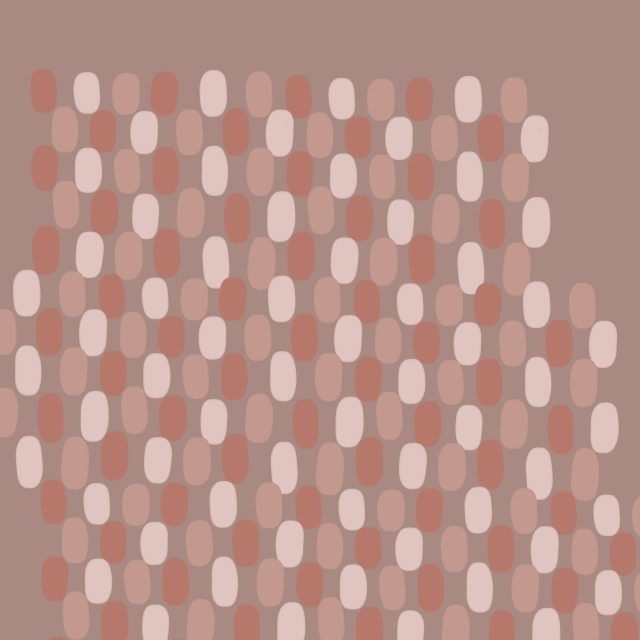
This pattern is drawn by a three.js fragment shader. Its source:

```glsl
// Staggered rows of soft upright pills in three tints on a plain ground.
// A tile of 6 columns by 5 rows repeats in stepped blocks; low waves and
// a sineless hash give each pill in the tile its own place and outline.
#define GROUND vec3(0.66, 0.54, 0.51)
#define CLAY   vec3(0.71, 0.47, 0.42)
#define CREAM  vec3(0.88, 0.77, 0.75)
#define ROSE   vec3(0.765, 0.60, 0.56)
#define PITCH vec2(0.0664, 0.0604)       // column and row spacing
#define START vec2(0.0667, 0.1419)       // first pill, from the top left
#define BLOCK_HEIGHT 0.321
#define BLOCK_SHIFT vec2(0.0078, 0.099)  // drift per block, step of odd blocks
#define HALF_SIZE vec2(0.0211, 0.0347)
#define ROUNDNESS 2.7
#define SOFT 0.0011

varying vec2 vUv;

vec2 hash22(vec2 p) {
  vec3 q = fract(p.xyx * vec3(0.1031, 0.1030, 0.0973));
  q += dot(q, q.yzx + 33.33);
  return fract((q.xx + q.yz) * q.zy);
}

// Uneven spacing inside the tile; angle makes one turn per six columns.
vec2 sway(float angle, float row, float odd) {
  vec2 even = vec2(0.0052, -0.0020);
  vec2 wave = mix(even, vec2(0.0022, -0.0060), odd);
  float x = dot(wave, vec2(cos(angle), sin(angle)))
          - 0.0038 * (1.0 - odd) * cos(2.0 * angle);
  float upper = 0.0021 * sin(angle);
  float lower = -0.0061 * cos(2.0 * angle) - 0.0042 * cos(angle - (row - 3.0) * 1.5708);
  return vec2(x, row < 2.5 ? upper : lower);
}

// Approximate distance to a superellipse with a slight tilt, taper and wobble.
float pill(vec2 p, vec2 halfSize, vec2 rnd) {
  p.x += p.y * 0.09 * (rnd.x - 0.5);
  p.x += 0.0005 * sin(p.y * 110.0 + rnd.y * 6.2832);
  halfSize.x *= 1.0 + 0.10 * (rnd.y - 0.5) * p.y / halfSize.y;
  vec2 q = abs(p) / halfSize;
  vec2 slope = ROUNDNESS * pow(q, vec2(ROUNDNESS - 1.0)) / halfSize;
  float level = dot(pow(q, vec2(ROUNDNESS)), vec2(1.0)) - 1.0;
  return level / max(length(slope), 0.001);
}

void main() {
  vec2 p = vec2(vUv.x, 1.0 - vUv.y);
  vec3 color = GROUND;

  // Later rows lie over earlier ones.
  for (int n = 0; n < 15; n++) {
    float block = floor((float(n) + 0.5) / 5.0);
    float row = float(n) - 5.0 * block;
    float odd = mod(row, 2.0);
    float oddBlock = mod(block, 2.0);

    vec2 origin = START + vec2(0.001 * row + 0.0313 * odd, PITCH.y * row);
    origin.y += 0.0069 * max(row - 2.0, 0.0) + BLOCK_HEIGHT * block;
    origin.x += dot(BLOCK_SHIFT, vec2(block, oddBlock));

    // Blocks extend by whole tiles to the left or right.
    float firstColumn = -6.0 * oddBlock;
    float endColumn = 12.0 + 6.0 * step(1.5, block);
    float nearest = floor((p.x - origin.x) / PITCH.x + 0.5);

    for (int k = -1; k <= 1; k++) {
      float column = nearest + float(k);
      if (column < firstColumn - 0.5 || column > endColumn - 0.5) continue;

      float angle = column * 1.047198;
      vec2 rnd = hash22(vec2(mod(column + 0.5, 6.0), row) + 7.0);
      vec2 center = origin + vec2(PITCH.x, 0.0015) * column + sway(angle, row, odd);
      vec2 halfSize = HALF_SIZE + 0.0018 * (rnd - 0.5);
      halfSize.y += 0.0011 * row + 0.0020 * cos(angle + 1.75);

      // Tints cycle along the row, offset on odd rows.
      float tint = mod(column + 2.0 * odd + 0.5, 3.0);
      vec3 fill = tint < 1.0 ? CLAY : (tint < 2.0 ? CREAM : ROSE);

      // Thin faded rim, then the smoothed outline.
      float d = pill(p - center, halfSize, rnd);
      fill = mix(fill, GROUND, 0.22 * smoothstep(-0.0035, 0.0, d));
      color = mix(color, fill, 1.0 - smoothstep(-SOFT, SOFT, d));
    }
  }
  gl_FragColor = vec4(color, 1.0);
}
```
